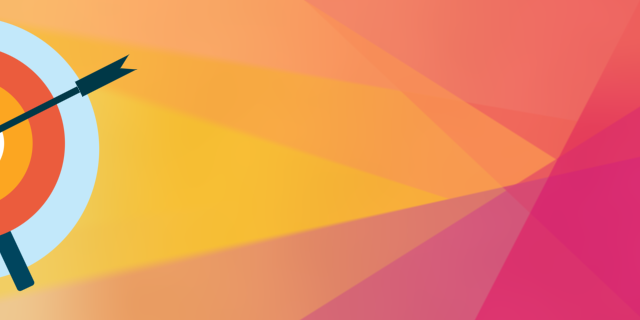
Reproduce this background procedurally as a WebGL 2 fragment shader.

```glsl
#version 300 es
precision highp float;
// Warm backdrop of overlapping translucent light shafts, with a cropped
// archery target and arrow at the left. Half-planes split by straight lines
// tint the gradients; the target is built from signed distance functions.
uniform vec2 u_resolution;
out vec4 outColor;

// Coverage of the half-plane to the left of the line a -> b.
float leftOf(vec2 p, vec2 a, vec2 b, float blur) {
    vec2 d = normalize(b - a);
    return smoothstep(-blur, blur, dot(p - a, vec2(-d.y, d.x)));
}

// Coverage of a shape from its signed distance.
float fill(float dist, float blur) {
    return 1.0 - smoothstep(-blur, blur, dist);
}

// Coordinates of p along and across a unit axis.
vec2 toAxis(vec2 p, vec2 origin, vec2 axis) {
    vec2 q = p - origin;
    return vec2(dot(q, axis), dot(q, vec2(-axis.y, axis.x)));
}

float roundBox(vec2 q, vec2 halfSize, float radius) {
    vec2 d = abs(q) - halfSize + radius;
    return length(max(d, 0.0)) + min(max(d.x, d.y), 0.0) - radius;
}

// Shaft along negative x, feathers with a notched end along positive x.
float arrow(vec2 q) {
    float v = abs(q.y);
    float shaft = max(q.x, v - 0.0105);
    float notch = (q.x - 0.146 - 1.65 * v) / 1.93;
    float feathers = max(max(-q.x, v - 0.026), notch);
    return min(shaft, feathers);
}

// Three colours blended along t, the second one at the given middle.
vec3 ramp(vec3 a, vec3 b, vec3 c, float middle, float end, float t) {
    vec3 start = mix(a, b, smoothstep(0.0, middle, t));
    return mix(start, c, smoothstep(middle, end, t));
}

// Soft uneven tint from layered sines.
float mottling(vec2 p) {
    float sum = 0.0;
    float gain = 0.5;
    for (int i = 0; i < 4; i++) {
        sum += gain * sin(p.x * 9.0 + 2.0 * sin(p.y * 5.0 + float(i)));
        p = mat2(1.3, 0.9, -0.9, 1.3) * p;
        gain *= 0.5;
    }
    return sum;
}

vec3 lightShafts(vec2 p, float aa) {
    // Edges of the shafts, softer towards the left.
    float soft = aa + 0.022 * (1.0 - smoothstep(0.2, 1.4, p.x));
    float aboveFloor = leftOf(p, vec2(0.0, 0.068), vec2(2.0, 0.510), soft);
    float aboveCeiling = leftOf(p, vec2(0.0, 0.930), vec2(2.0, 0.588), soft);
    float aboveWedge = leftOf(p, vec2(0.667, 0.615), vec2(1.333, 0.401), soft);
    float aboveFaint = leftOf(p, vec2(0.234, 0.289), vec2(0.703, 0.367), soft);
    float aboveFall = leftOf(p, vec2(0.951, 1.0), vec2(2.0, 0.336), aa);
    float aboveSteep = leftOf(p, vec2(0.951, 1.0), vec2(2.0, 0.010), aa);
    float aboveRise = leftOf(p, vec2(0.9375, 0.0), vec2(2.0, 0.667), aa);
    float rightOfBeam = 1.0 - leftOf(p, vec2(1.484, 0.0), vec2(2.0, 1.0), aa);

    // Yellow wedge and the orange layers over it.
    vec3 col = ramp(vec3(0.94, 0.83, 0.42), vec3(0.965, 0.745, 0.20),
                    vec3(0.97, 0.67, 0.23), 0.62, 1.45, p.x);
    col = mix(col, vec3(0.95, 0.74, 0.30), 0.3 * (1.0 - aboveFaint)
              * (1.0 - smoothstep(0.4, 0.8, p.x)));
    vec3 orange = ramp(vec3(0.97, 0.74, 0.26), vec3(0.97, 0.665, 0.26),
                       vec3(0.97, 0.60, 0.31), 0.75, 1.5, p.x);
    col = mix(col, orange, aboveWedge);
    vec3 salmon = ramp(vec3(0.98, 0.73, 0.42), vec3(0.98, 0.66, 0.40),
                       vec3(0.97, 0.57, 0.36), 0.6, 1.2, p.x);
    col = mix(col, salmon, aboveCeiling);
    col = mix(col, vec3(0.97, 0.53, 0.33), aboveSteep * mix(0.8, 0.45, aboveCeiling));

    // Coral corner, reddened below the ceiling and beyond the beam.
    vec3 coral = mix(vec3(0.95, 0.53, 0.40), vec3(0.93, 0.40, 0.38),
                     smoothstep(0.95, 1.95, p.x));
    coral = mix(coral, vec3(0.94, 0.37, 0.32), 0.5 * (1.0 - aboveCeiling));
    col = mix(col, coral, aboveFall);
    vec3 red = mix(vec3(0.90, 0.23, 0.36), vec3(0.93, 0.37, 0.36),
                   smoothstep(0.55, 0.9, p.y));
    col = mix(col, red, rightOfBeam * 0.9);
    col = mix(col, vec3(0.87, 0.20, 0.41), (1.0 - aboveRise) * mix(0.55, 0.85, rightOfBeam));

    // Mauve and magenta floor.
    vec3 mauve = ramp(vec3(0.93, 0.78, 0.56), vec3(0.92, 0.62, 0.39),
                      vec3(0.86, 0.46, 0.42), 0.45, 1.5, p.x);
    vec3 plum = mix(vec3(0.84, 0.41, 0.46), vec3(0.83, 0.34, 0.48),
                    smoothstep(0.95, 1.6, p.x));
    vec3 lower = mix(plum, mauve, aboveRise);
    lower = mix(lower, vec3(0.85, 0.28, 0.44), aboveSteep * 0.8);
    vec3 magenta = mix(vec3(0.86, 0.20, 0.43), vec3(0.85, 0.17, 0.44), aboveSteep);
    lower = mix(lower, magenta, rightOfBeam);
    return mix(lower, col, aboveFloor) + 0.008 * mottling(p);
}

void main() {
    vec2 p = gl_FragCoord.xy / u_resolution.y;
    float aa = 0.8 / u_resolution.y;
    vec3 col = lightShafts(p, 1.5 * aa);

    // Target rim, stand leg, then the inner rings.
    vec2 centre = vec2(-0.102, 0.552);
    col = mix(col, vec3(0.76, 0.91, 0.98), fill(length(p - centre + vec2(0.002, 0.018)) - 0.414, aa));
    vec2 leg = toAxis(p, vec2(0.0075, 0.2635), vec2(0.424, -0.906));
    col = mix(col, vec3(0.0, 0.27, 0.37), fill(roundBox(leg - vec2(0.04, 0.0), vec2(0.141, 0.029), 0.01), aa));
    float r = length(p - centre);
    col = mix(col, vec3(0.92, 0.36, 0.24), fill(r - 0.305, aa));
    col = mix(col, vec3(0.99, 0.65, 0.13), fill(r - 0.204, aa));
    col = mix(col, vec3(1.0), fill(r - 0.115, aa));

    vec2 flight = toAxis(p, vec2(0.246, 0.721), vec2(0.893, 0.451));
    col = mix(col, vec3(0.0, 0.22, 0.28), fill(arrow(flight), aa));
    outColor = vec4(col, 1.0);
}
```
